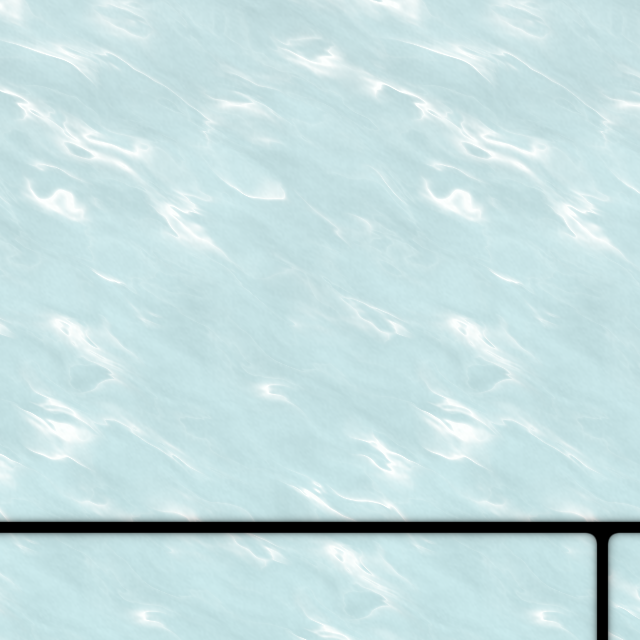
Reproduce this texture procedurally as a WebGL 2 fragment shader.

```glsl
#version 300 es
precision highp float;
// Pale rippled water with wind-blown white crests, split into panels by black bars.

uniform vec2 u_resolution;
out vec4 fragColor;

float hash(vec2 p) {
    return fract(sin(dot(p, vec2(127.1, 311.7))) * 43758.5453);
}

// Hash of a sheared lattice cell that repeats once per unit of x; freq.y must be even.
float cellHash(vec2 cell, vec2 freq) {
    return hash(cell - floor(cell.x / freq.x) * freq * vec2(1.0, 0.5));
}

// Value noise stretched along the down-right direction of the waves.
float waveNoise(vec2 p, vec2 freq) {
    vec2 q = vec2(p.x, p.y + 0.5 * p.x) * freq;
    vec2 i = floor(q), f = fract(q);
    f = f * f * (3.0 - 2.0 * f);
    float low = mix(cellHash(i, freq), cellHash(i + vec2(1, 0), freq), f.x);
    float high = mix(cellHash(i + vec2(0, 1), freq), cellHash(i + vec2(1, 1), freq), f.x);
    return mix(low, high, f.y);
}

float waveFbm(vec2 p, vec2 freq) {
    float sum = 0.0, amp = 0.53;
    for (int k = 0; k < 4; k++) {
        sum += amp * waveNoise(p, freq);
        freq *= 2.0;
        amp *= 0.5;
    }
    return sum;
}

// Thin bright crest with a soft trail on one side.
float crest(vec2 p, vec2 freq, float patchStart) {
    float d = 2.0 * waveFbm(p, freq) - 1.0;
    float ridge = exp(-abs(d) * (d > 0.0 ? 7.0 : 20.0));
    float patches = waveNoise(p + 0.37, vec2(6, 12));
    return ridge * smoothstep(patchStart, 0.92, patches);
}

vec3 water(vec2 p, float height) {
    vec2 bend = vec2(waveNoise(p, vec2(9, 14)), waveNoise(p + 0.61, vec2(9, 14))) - 0.5;
    p += 0.05 * bend;
    float swell = waveFbm(p + 0.23, vec2(4, 8));
    float ripple = waveFbm(p + 0.79, vec2(14, 34));
    vec3 color = mix(vec3(0.770, 0.890, 0.900), vec3(0.765, 0.868, 0.878), height);
    color += 0.07 * (swell - 0.47) + 0.06 * (ripple - 0.5);

    // Faint streaks, then bright caps
    float streaks = crest(p + 0.15, vec2(7, 16), 0.2);
    float caps = crest(p, vec2(5, 14), 0.48);
    color = mix(color, vec3(0.89, 0.96, 0.96), 0.4 * streaks);
    return mix(color, vec3(0.985, 1.0, 0.995), clamp(1.35 * caps, 0.0, 1.0));
}

// Distance to the centre lines of the bars, with filleted corners below the junction.
float barDistance(vec2 uv) {
    float across = abs(uv.y - 0.176);
    float down = uv.y < 0.176 ? abs(uv.x - 0.9414) : 1.0;
    float blend = max(0.02 - abs(across - down), 0.0) / 0.02;
    return min(across, down) - 0.005 * blend * blend;
}

void main() {
    vec2 uv = gl_FragCoord.xy / u_resolution;

    // The water repeats across the canvas, with its own offset in each panel
    vec2 p = uv / 0.621;
    if (uv.y < 0.176) p += uv.x < 0.9414 ? vec2(0.31, 0.57) : vec2(0.73, 0.18);
    vec3 color = water(p, uv.y);
    color += 0.018 * (waveNoise(p, vec2(160, 160)) - 0.5);

    // Soft shadow beside the bars, then the bars themselves
    float edge = barDistance(uv) - 0.0085;
    color *= 1.0 - 0.45 * exp(-max(edge, 0.0) / 0.0045);
    float soft = max(0.0012, 0.7 / u_resolution.y);
    color *= smoothstep(-soft, soft, edge);
    fragColor = vec4(clamp(color, 0.0, 1.0), 1.0);
}
```
